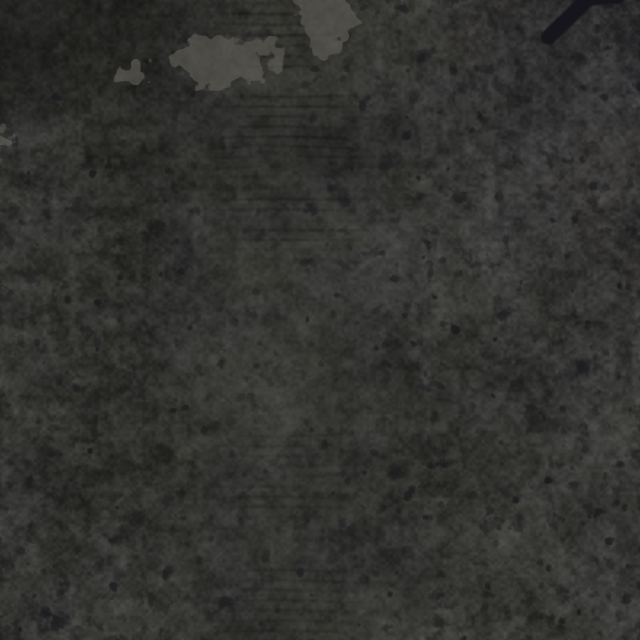
A Shadertoy shader for this texture:

```glsl
// Worn, dark concrete: layered value noise makes the mottled grey ground,
// jittered cells scatter soft pits, and masked stripes add faint ridges.
// Pale flaked patches and a dark bar lie along the upper edge.

#define CONCRETE vec3(0.211, 0.211, 0.200)
#define PIT_COLOR vec3(0.105, 0.100, 0.112)
#define FLAKE_COLOR vec3(0.325, 0.320, 0.298)
#define BAR_COLOR vec3(0.085, 0.082, 0.105)
#define CLOUD_AMOUNT 0.115
#define MOTTLE_AMOUNT 0.125
#define GRAIN_AMOUNT 0.105
#define RIDGE_COUNT 62.0
#define RIDGE_DEPTH 0.040
#define SPECK_DEPTH 0.50

float hash(vec2 p) {
    return fract(sin(dot(p, vec2(127.1, 311.7))) * 43758.5453);
}

float noise(vec2 p) {
    vec2 cell = floor(p), f = fract(p);
    f = f * f * (3.0 - 2.0 * f);
    return mix(mix(hash(cell), hash(cell + vec2(1, 0)), f.x),
               mix(hash(cell + vec2(0, 1)), hash(cell + vec2(1, 1)), f.x), f.y);
}

float fbm(vec2 p) {
    float sum = 0.0, weight = 0.5;
    for (int i = 0; i < 4; i++) {
        sum += weight * noise(p);
        p = mat2(1.6, 1.2, -1.2, 1.6) * p + 17.3;
        weight *= 0.5;
    }
    return sum / 0.9375;
}

// Coverage of irregular soft pits, at most one per grid cell
float pits(vec2 uv, float cells, float chance, float radius) {
    vec2 p = uv * cells, home = floor(p);
    float wobble = fbm(uv * 85.0) - 0.5;
    float cover = 0.0;
    for (int y = -1; y <= 1; y++)
    for (int x = -1; x <= 1; x++) {
        vec2 cell = home + vec2(x, y);
        vec2 seed = cell + cells * 3.7;
        vec2 center = cell + vec2(hash(seed + 1.3), hash(seed + 5.9));
        float size = radius * mix(0.45, 1.0, hash(seed + 9.1));
        vec2 d = (p - center) / cells;
        d.x *= mix(0.7, 1.4, hash(seed + 14.2));
        float dist = length(d) + wobble * size * 2.6;
        float pit = 1.0 - smoothstep(size * 0.2, size * 1.4, dist);
        float strength = mix(0.3, 0.95, hash(seed + 21.7));
        cover = max(cover, pit * strength * step(hash(seed), chance));
    }
    return cover;
}

// Approximate signed distance to an axis-aligned ellipse
float ellipse(vec2 p, vec2 center, vec2 radii) {
    return (length((p - center) / radii) - 1.0) * min(radii.x, radii.y);
}

float segment(vec2 p, vec2 a, vec2 b) {
    vec2 pa = p - a, ba = b - a;
    return length(pa - ba * clamp(dot(pa, ba) / dot(ba, ba), 0.0, 1.0));
}

void mainImage(out vec4 fragColor, in vec2 fragCoord) {
    vec2 uv = fragCoord / iResolution.xy;

    // Ground: broad clouds, mottling and fine grain
    float smoothZone = exp(-pow((uv.x - 0.45) / 0.17, 2.0));
    float rough = 1.0 - 0.3 * smoothZone;
    float cloud = fbm(uv * 5.0 + 3.0) - 0.5;
    float mottle = fbm(uv * 42.0 + 8.0) - 0.5;
    float grain = 0.5 * noise(uv * 115.0) + 0.5 * noise(uv * 200.0 + 40.0) - 0.5;
    float light = CLOUD_AMOUNT * cloud + rough * (MOTTLE_AMOUNT * mottle + GRAIN_AMOUNT * grain);
    light += 0.020 * (0.5 - uv.y);
    vec3 color = CONCRETE + light;

    // Violet cast to the upper right, faint olive and blue stains elsewhere
    float cool = smoothstep(0.5, 1.0, uv.x) * smoothstep(0.2, 0.9, uv.y);
    color += cool * vec3(-0.008, -0.011, 0.002);
    color += (fbm(uv * 14.0 + 30.0) - 0.5) * vec3(0.010, 0.008, -0.016);

    // Shaded upper left corner and a darker smear near the top
    float corner = 1.0 - smoothstep(0.05, 0.42, length((uv - vec2(0.0, 1.0)) * vec2(0.9, 1.6)));
    vec2 smearPos = (uv - vec2(0.5, 0.78)) / vec2(0.24, 0.07);
    float smear = exp(-dot(smearPos, smearPos));
    color *= 1.0 - 0.38 * corner - 0.14 * smear;

    // Faint horizontal ridges in a central column, broken up by noise
    float wave = 0.5 + 0.5 * cos(6.2832 * (uv.y * RIDGE_COUNT + 0.5 * noise(uv * vec2(7.0, 15.0))));
    float column = exp(-pow((uv.x - 0.45) / 0.11, 4.0));
    float span = max(smoothstep(0.54, 0.68, uv.y), 0.6 * (1.0 - smoothstep(0.30, 0.42, uv.y)));
    float broken = smoothstep(0.25, 0.65, noise(uv * vec2(12.0, 38.0) + 5.0));
    color -= RIDGE_DEPTH * pow(wave, 3.0) * column * span * broken;

    // Small irregular specks and scattered pits
    float speck = smoothstep(0.58, 0.80, fbm(uv * 58.0 + 60.0)) * rough;
    color = mix(color, PIT_COLOR, SPECK_DEPTH * speck);
    float pit = max(pits(uv, 14.0, 0.28, 0.013), pits(uv, 36.0, 0.22, 0.0075));
    color = mix(color, PIT_COLOR, pit * (1.0 - 0.3 * smoothZone));

    // Pale flakes with ragged edges, and a dusty streak on the left
    float flake = ellipse(uv, vec2(0.355, 0.905), vec2(0.090, 0.034));
    flake = min(flake, ellipse(uv, vec2(0.510, 0.970), vec2(0.044, 0.050)));
    flake = min(flake, ellipse(uv, vec2(0.197, 0.881), vec2(0.021, 0.010)));
    flake = min(flake, ellipse(uv, vec2(0.0, 0.785), vec2(0.020, 0.012)));
    flake += 0.040 * (fbm(uv * 32.0 + 12.0) - 0.5) + 0.022 * (noise(uv * 85.0) - 0.5);
    float flakeCover = 1.0 - smoothstep(-0.002, 0.003, flake);
    color = mix(color, FLAKE_COLOR + 0.35 * light, 0.85 * flakeCover);
    float streak = 1.0 - smoothstep(0.0, 0.03, segment(uv, vec2(0.0, 0.77), vec2(0.2, 0.835)));
    color += 0.055 * streak * fbm(uv * 30.0);

    // Dark bent bar in the upper right corner
    float bar = min(segment(uv, vec2(0.857, 0.942), vec2(0.915, 0.998)),
                    segment(uv, vec2(0.915, 1.003), vec2(0.965, 1.006)));
    color = mix(color, BAR_COLOR, 1.0 - smoothstep(0.009, 0.015, bar));

    fragColor = vec4(clamp(color, 0.0, 1.0), 1.0);
}
```
